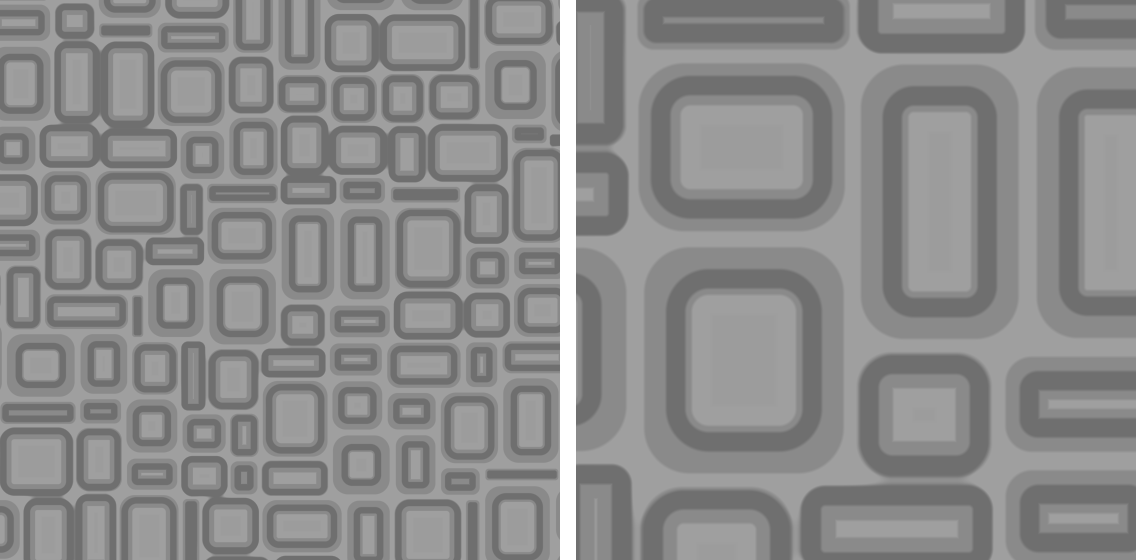
Left: the whole. Right: its middle third, enlarged.
Reproduce this pattern procedurally as a WebGL 2 fragment shader.

```glsl
#version 300 es
precision highp float;
// Grey rounded frames of many sizes packed into an irregular rectangular tiling.
// Alternating grid vertices carry jittered vertical or horizontal walls; each
// resulting rectangle holds nested bands, and the dark bands melt together.

uniform vec2 u_resolution;
out vec4 outColor;

const vec3 DARK = vec3(0.435);
const vec3 MIDDLE = vec3(0.54);
const vec3 LIGHT = vec3(0.625);
const vec3 CORE = vec3(0.61);

// Integer hash of a grid position, from 0 to 1
float hash(ivec2 p, uint seed) {
    uint h = uint(p.x + 512) * 1597334673u ^ uint(p.y + 512) * 3812015801u ^ seed * 2798796415u;
    h = (h ^ (h >> 16)) * 2146121005u;
    h = (h ^ (h >> 15)) * 2221713035u;
    h ^= h >> 16;
    return float(h >> 8) / 16777216.0;
}

// Displacement of the wall that passes through a grid vertex
float wallShift(ivec2 vertex) {
    return (hash(vertex, 7u) - 0.5) * 0.82;
}

// Rectangle of a cell as (left, bottom, right, top)
vec4 cellRect(ivec2 cell) {
    vec4 base = vec4(cell, cell + 1);
    float sw = wallShift(cell);
    float se = wallShift(cell + ivec2(1, 0));
    float nw = wallShift(cell + ivec2(0, 1));
    float ne = wallShift(cell + 1);
    bool even = ((cell.x + cell.y) & 1) == 0;
    return base + (even ? vec4(sw, se, ne, nw) : vec4(nw, sw, se, ne));
}

float roundedBox(vec2 p, vec2 halfSize, float radius) {
    float r = clamp(0.55 * min(halfSize.x, halfSize.y), 0.0, radius);
    vec2 q = abs(p) - halfSize + r;
    return length(max(q, 0.0)) + min(max(q.x, q.y), 0.0) - r;
}

float fill(float d, float softness) {
    return 1.0 - smoothstep(-softness, softness, d);
}

void main() {
    float side = min(u_resolution.x, u_resolution.y);
    vec2 p = gl_FragCoord.xy / side * 10.0;
    float softness = max(0.012, 7.5 / side);
    ivec2 home = ivec2(floor(p));

    float halo = 9.0, inner = 9.0, heart = 9.0;
    float melt = 0.0;

    // Nearest bands among the surrounding rectangles
    for (int y = -1; y <= 1; y++) {
        for (int x = -1; x <= 1; x++) {
            ivec2 cell = home + ivec2(x, y);
            vec4 rect = cellRect(cell);
            float looseness = hash(cell, 23u);
            vec2 halfSize = 0.5 * (rect.zw - rect.xy) - mix(0.015, 0.06, looseness);
            halfSize = max(halfSize, 0.1);
            vec2 local = p - 0.5 * (rect.xy + rect.zw);

            // Loose frames shrink inside a paler halo
            float inset = min(0.22 * pow(looseness, 2.5), 0.3 * min(halfSize.x, halfSize.y));
            float frame = roundedBox(local, halfSize - inset, 0.25 + 0.5 * inset);
            float lining = max(0.02, 0.09 - 0.4 * inset);

            halo = min(halo, roundedBox(local, halfSize, 0.27));
            melt += exp(-max(frame, -1.0) / 0.045);
            inner = min(inner, frame + 0.115);
            heart = min(heart, frame + 0.115 + lining);
        }
    }
    float darkUnion = -0.045 * log(max(melt, 1e-30));

    // Paint from the ground up
    vec3 color = mix(LIGHT, MIDDLE, fill(halo, softness));
    color = mix(color, DARK, fill(darkUnion, softness));
    color = mix(color, MIDDLE, fill(inner, softness));
    color = mix(color, LIGHT, fill(heart, softness));
    color = mix(color, CORE, fill(heart + 0.12, 0.025));
    outColor = vec4(color, 1.0);
}
```
